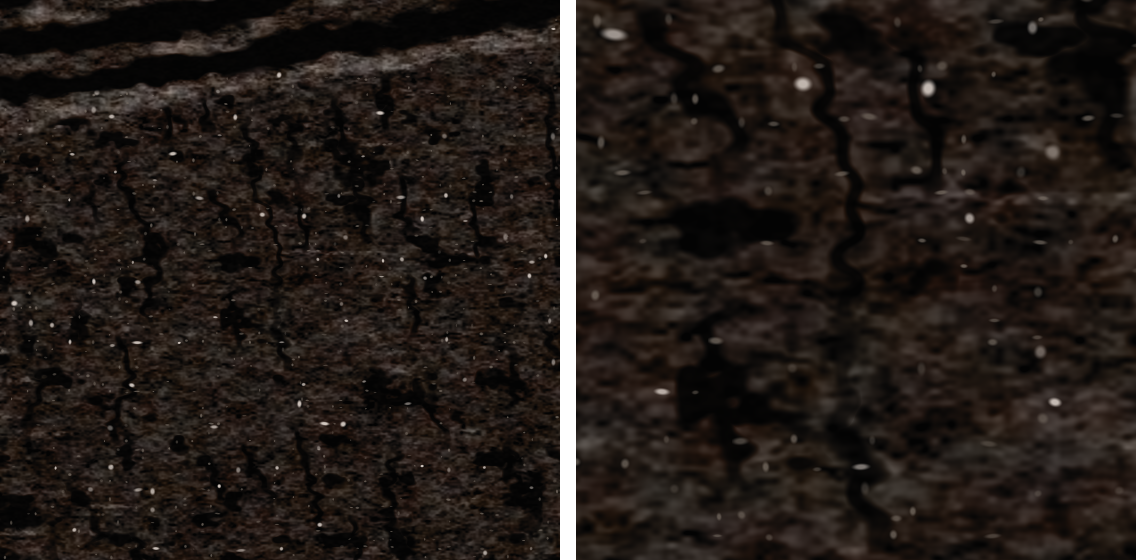
Left: the whole. Right: its middle third, enlarged.
A WebGL 1 fragment shader for this texture:

```glsl
precision highp float;
// Dark crumbly soil with cracks and pale glints, below sloping weathered ledges.
uniform vec2 u_resolution;

float hash(vec2 p) {
  vec3 q = fract(vec3(p.xyx) * 0.1031);
  q += dot(q, q.yzx + 33.33);
  return fract((q.x + q.y) * q.z);
}

float noise(vec2 p) {
  vec2 i = floor(p), f = fract(p);
  f = f * f * (3.0 - 2.0 * f);
  return mix(mix(hash(i), hash(i + vec2(1.0, 0.0)), f.x),
             mix(hash(i + vec2(0.0, 1.0)), hash(i + 1.0), f.x), f.y);
}

// Signed noise around zero
float ripple(vec2 p) { return noise(p) - 0.5; }

// Broken, slightly leaning vertical cracks
float cracks(vec2 uv) {
  float x = (uv.x + 0.16 * uv.y) * 13.0 + 0.8 * ripple(uv * 9.0) + 0.35 * ripple(uv * vec2(50.0, 70.0));
  float column = floor(x);
  float offset = abs(fract(x) - 0.5);
  float present = smoothstep(0.48, 0.68, noise(vec2(column * 7.3, uv.y * 11.0 + column * 3.7)));
  return present * (1.0 - smoothstep(0.04, 0.16, offset));
}

// Rounded pits with ragged rims
float pits(vec2 uv) {
  float n = noise(uv * vec2(22.0, 28.0) + 40.0) + 0.3 * ripple(uv * vec2(75.0, 110.0));
  return smoothstep(0.72, 0.88, n);
}

// Scattered mineral glints, one at most per cell
float glints(vec2 uv, float cells, float chance, float radius) {
  vec2 p = uv * cells, id = floor(p);
  vec2 centre = 0.3 + 0.4 * vec2(hash(id + 11.0), hash(id + 47.0));
  vec2 q = (fract(p) - centre) / cells;
  float size = radius * mix(0.6, 1.3, hash(id + 83.0));
  float stretch = mix(0.55, 1.3, hash(id + 29.0));
  q.y += 0.25 * q.x * (hash(id + 61.0) - 0.5);
  float spot = 1.0 - smoothstep(0.35, 1.25, length(q * vec2(stretch, 1.0 / stretch)) / size);
  return spot * step(hash(id), chance) * mix(0.4, 1.0, hash(id + 5.0));
}

void main() {
  vec2 uv = gl_FragCoord.xy / u_resolution;

  // Grain is wider than tall, with finer crumbs on top
  vec2 warped = uv + 0.006 * vec2(ripple(uv * 45.0), ripple(uv * 45.0 + 90.0));
  float grain = 0.36 * ripple(warped * vec2(58.0, 125.0))
              + 0.42 * ripple(warped * vec2(115.0, 235.0) + 17.0)
              + 0.22 * ripple(uv * vec2(210.0, 260.0) + 53.0);
  float clumps = ripple(uv * vec2(15.0, 22.0) + 7.0);

  // Soil brightness
  float tone = 0.136 + 0.38 * grain + 0.05 * clumps;
  float streak = smoothstep(0.78, 0.95, noise(uv * vec2(18.0, 62.0) + 130.0));
  tone += streak * (0.05 + 0.2 * grain);
  tone *= 1.0 - 0.85 * max(cracks(uv), pits(uv));

  // Height above the sloping ledge, with an eroded edge
  float height = uv.y - 0.775 - 0.165 * uv.x
               + 0.026 * ripple(uv * vec2(7.0, 16.0))
               + 0.022 * ripple(uv * vec2(32.0, 60.0));
  float patches = noise(uv * vec2(17.0, 34.0) + 71.0);

  // Shadow gaps and brown layers above the ledge
  float layer = smoothstep(-0.25, 0.6, cos((height - 0.1) * 70.0));
  float layerTone = 0.15 + 0.4 * grain + 0.2 * smoothstep(0.55, 0.9, patches);
  float upper = mix(0.018 + 0.03 * grain, layerTone, layer);
  tone = mix(tone, upper, smoothstep(0.02, 0.036, height));

  // Pale lip of the ledge
  float lip = smoothstep(-0.02, -0.003, height) * (1.0 - smoothstep(0.018, 0.034, height));
  tone = mix(tone, 0.2 + 0.2 * patches + 0.55 * grain, lip * 0.9);
  tone = max(tone, 0.012);

  // Warm brown tint, drifting between grey and ochre
  float warmth = smoothstep(0.0, 0.15, tone) * (1.0 + 0.9 * ripple(uv * vec2(34.0, 48.0) + 200.0));
  float olive = 0.016 * ripple(uv * vec2(26.0, 40.0) + 310.0);
  vec3 color = tone - warmth * vec3(0.0, 0.038, 0.06);
  color.g += olive * smoothstep(0.03, 0.15, tone);

  // Faint small glints, then fewer bright ones
  float soil = 1.0 - smoothstep(0.02, 0.04, height);
  float faint = glints(uv, 68.0, 0.13, 0.0026);
  float bright = glints(uv + 0.37, 27.0, 0.14, 0.0044);
  color = mix(color, vec3(0.48, 0.44, 0.40), faint * soil * 0.75);
  color = mix(color, vec3(0.84, 0.80, 0.77), bright * soil);

  gl_FragColor = vec4(clamp(color, 0.0, 1.0), 1.0);
}
```
